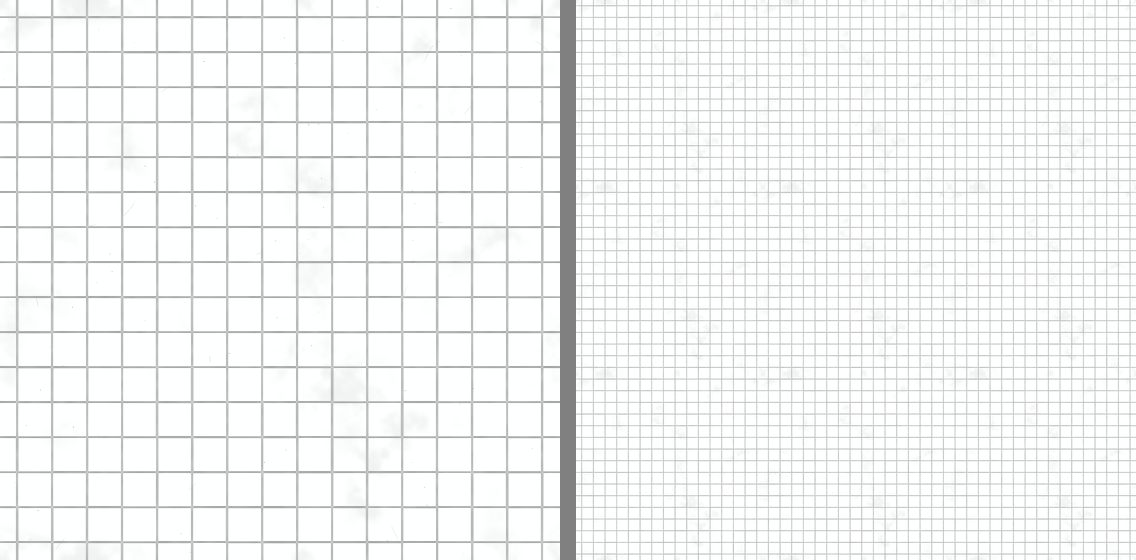
Left, the tile; right, the same tile 3 across and 3 down.
A three.js fragment shader for this pattern:

```glsl
// Square white tiles, 16 by 16, parted by thin grey grout lines.
// Each tile is a box distance with slightly jittered sides; wrapping noise adds
// faint smudges, and hashed loops add hairline scratches and small specks.

varying vec2 vUv;

const float TILES = 16.0;
const vec2 GRID_SHIFT = vec2(0.51, 0.49);
const vec2 GROUT_HALF = vec2(0.034, 0.028);   // in tile widths
const float EDGE_SOFT = 0.018;
const int SCRATCHES = 16;

const vec3 GLAZE = vec3(0.996, 1.0, 0.999);
const vec3 GROUT_UPRIGHT = vec3(0.735);
const vec3 GROUT_LEVEL = vec3(0.67);
const vec3 GROUT_JOINT = vec3(0.79);

float hash(vec2 p) {
  return fract(sin(dot(p, vec2(127.1, 311.7))) * 43758.5453);
}

vec2 hash2(vec2 p) {
  return vec2(hash(p), hash(p + vec2(37.2, 17.9)));
}

// Value noise that repeats after a whole number of cells
float wrapNoise(vec2 uv, float cells, float seed) {
  vec2 p = uv * cells;
  vec2 i = floor(p);
  vec2 f = fract(p);
  f = f * f * (3.0 - 2.0 * f);
  vec2 a = mod(i, cells) + seed;
  vec2 b = mod(i + 1.0, cells) + seed;
  return mix(mix(hash(a), hash(vec2(b.x, a.y)), f.x),
             mix(hash(vec2(a.x, b.y)), hash(b), f.x), f.y);
}

float wrapFbm(vec2 uv, float cells, float seed) {
  float sum = 0.0;
  float amp = 0.5;
  for (int i = 0; i < 4; i++) {
    sum += amp * wrapNoise(uv, cells, seed + float(i) * 7.0);
    cells *= 2.0;
    amp *= 0.5;
  }
  return sum;
}

// Grout coverage across x and across y, with a small shift for each tile side
vec2 groutCover(vec2 local, vec2 id) {
  vec2 side = step(0.5, local);
  vec2 jitter = vec2(hash(id + vec2(side.x * 51.0, 3.0)),
                     hash(id + vec2(9.0, side.y * 73.0))) - 0.5;
  vec2 toLine = min(local, 1.0 - local);
  vec2 halfWidth = GROUT_HALF + 0.012 * jitter;
  return 1.0 - smoothstep(halfWidth - EDGE_SOFT, halfWidth + EDGE_SOFT, toLine);
}

// Cloudy stains, kept to a few patches
float smudges(vec2 uv) {
  float patches = smoothstep(0.52, 0.8, wrapNoise(uv, 9.0, 21.0));
  float grain = smoothstep(0.42, 0.75, wrapFbm(uv, 24.0, 5.0));
  return patches * grain;
}

// Thin strokes, measured to the nearest wrapped copy
float scratches(vec2 uv) {
  float mark = 0.0;
  for (int i = 0; i < SCRATCHES; i++) {
    vec2 key = vec2(float(i), 4.7);
    vec2 d = fract(uv - hash2(key) + 0.5) - 0.5;
    float angle = 6.2832 * hash(key + 11.0);
    vec2 dir = vec2(cos(angle), sin(angle));
    float halfLength = mix(0.004, 0.026, pow(hash(key + 23.0), 2.0));
    float along = dot(d, dir);
    float bend = 5.0 * along * along;
    float across = abs(dot(d, vec2(-dir.y, dir.x)) - bend);
    float fade = 1.0 - smoothstep(0.5 * halfLength, halfLength, abs(along));
    float stroke = fade * (1.0 - smoothstep(0.0003, 0.0015, across));
    mark = max(mark, stroke * mix(0.4, 1.0, hash(key + 31.0)));
  }
  return mark;
}

// Tiny dots in a small share of hashed cells
float specks(vec2 uv, float cells) {
  vec2 p = uv * cells;
  vec2 id = mod(floor(p), cells);
  vec2 center = 0.2 + 0.6 * hash2(id + 61.0);
  float dist = length((fract(p) - center) / cells);
  float present = step(0.955, hash(id + 83.0));
  float strength = mix(0.25, 1.0, hash(id + 97.0));
  return present * strength * (1.0 - smoothstep(0.0005, 0.0018, dist));
}

void main() {
  vec2 grid = vUv * TILES + GRID_SHIFT;
  vec2 id = mod(floor(grid), TILES);
  vec2 cover = groutCover(fract(grid), id);

  // Glazed surface and its wear
  vec3 color = GLAZE;
  color -= 0.05 * smudges(vUv);
  color -= 0.09 * scratches(vUv);
  color -= 0.2 * specks(vUv, 48.0);

  // Grout, paler where the lines cross
  float tone = 0.05 * (wrapNoise(vUv, 64.0, 43.0) - 0.5);
  color = mix(color, GROUT_LEVEL + tone, cover.y);
  color = mix(color, GROUT_UPRIGHT + tone, cover.x);
  color = mix(color, GROUT_JOINT + tone, cover.x * cover.y);
  gl_FragColor = vec4(color, 1.0);
}
```
